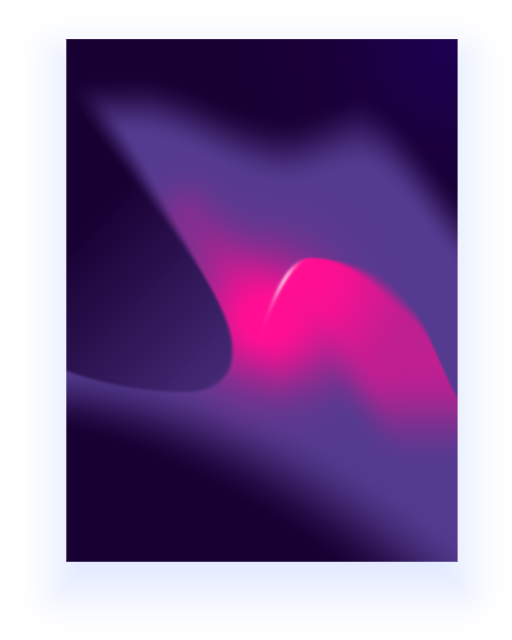
This background is drawn by a Shadertoy shader. Its source:

```glsl
// A dark poster on a white page with a pale blue shadow: a violet band,
// a shaded fold on the left and a glowing pink ridge. Every shape is a
// height curve or distance, softened by smoothstep and layered with mix.

const vec2 CARD_LOW = vec2(0.1296, 0.1223);   // card corners on the canvas
const vec2 CARD_HIGH = vec2(0.8937, 0.9388);
const vec2 CARD_SIZE = vec2(1.0, 1.335);      // card space: width is one

const vec3 WHITE = vec3(1.0);
const vec3 SHADOW = vec3(0.88, 0.91, 1.0);
const vec3 NIGHT = vec3(0.098, 0.0, 0.2);
const vec3 INDIGO = vec3(0.115, 0.0, 0.31);
const vec3 VIOLET = vec3(0.33, 0.23, 0.56);
const vec3 PINK = vec3(1.0, 0.055, 0.575);
const vec3 SHINE = vec3(1.0, 0.8, 0.92);

float boxDistance(vec2 p, vec2 halfSize) {
    vec2 q = abs(p) - halfSize;
    return length(max(q, 0.0)) + min(max(q.x, q.y), 0.0);
}

// One where d is below zero, fading to zero over the given half width
float softInside(float d, float width) {
    return 1.0 - smoothstep(-width, width, d);
}

float bell(float d, float radius) {
    return exp(-d * d / (radius * radius));
}

float smoothMax(float a, float b, float k) {
    float h = max(k - abs(a - b), 0.0) / k;
    return max(a, b) + 0.25 * k * h * h;
}

// Violet band between a wavy upper limit and a falling lower limit
float bandAmount(vec2 p) {
    float upper = 1.165 - 0.115 * smoothstep(0.18, 0.56, p.x)
                + 0.05 * smoothstep(0.56, 0.76, p.x)
                - 0.36 * smoothstep(0.74, 1.15, p.x);
    float lower = 0.42 - 0.15 * p.x - 0.38 * p.x * p.x;
    return softInside(p.y - upper, 0.075 + 0.03 * p.x)
         * softInside(lower - p.y, 0.09 + 0.09 * p.x);
}

// Left fold: a hyperbola on its right, a shallow bowl below
float foldDistance(vec2 p) {
    float rise = p.y - 0.54;
    float right = 0.424 - 0.69 * (sqrt(rise * rise + 0.0144) - 0.12);
    float bowl = 0.434 + 0.6 * (p.x - 0.3) * (p.x - 0.3);
    return smoothMax((p.x - right) * 0.85, bowl - p.y, 0.07);
}

// Signed distance to the pink crest, negative underneath
float ridgeDistance(vec2 p) {
    float u = p.x - 0.624;
    float bend = u < 0.0 ? 11.0 : 2.1;
    float crest = 0.776 - bend * u * u - 0.06 * smoothstep(0.9, 1.0, p.x);
    float slope = 2.0 * bend * u;
    return (p.y - crest) / sqrt(1.0 + slope * slope);
}

// Glow around the hot core with a trail up to the left
float coreGlow(vec2 p, vec2 core, vec2 tail) {
    vec2 axis = core - tail;
    float along = clamp(dot(p - tail, axis) / dot(axis, axis), 0.0, 1.0);
    float trail = mix(0.36, 0.65, along)
                * bell(length(p - tail - along * axis), 0.08);
    float heart = min(1.12 * bell(length(p - core), 0.155), 1.0);
    return 1.0 - (1.0 - heart) * (1.0 - 0.7 * trail);
}

// Light beneath the crest, split into a short body and a long tongue
float ridgeGlow(vec2 p, float d) {
    float split = 0.667 + 0.5 * (0.61 - p.y);
    float isTongue = smoothstep(-0.07, 0.06, p.x - split);
    float body = smoothstep(0.36, 0.72, p.y);
    float tongue = smoothstep(0.24, 0.5, p.y);
    float heat = mix(1.0, 0.62, smoothstep(0.03, 0.32, length(p - vec2(0.6, 0.74))));
    float edge = 0.005 + 0.02 * bell(p.x - 0.82, 0.09);
    return softInside(d, edge) * mix(body, tongue, isTongue) * heat
         * smoothstep(0.48, 0.55, p.x);
}

vec3 cardColour(vec2 p) {
    vec3 colour = mix(NIGHT, INDIGO, bell(length(p - CARD_SIZE), 0.28));
    colour = mix(colour, VIOLET, bandAmount(p));

    // Pink light and the thin shine on the crest
    float d = ridgeDistance(p);
    float core = coreGlow(p, vec2(0.51, 0.62), vec2(0.31, 0.88));
    float pink = 1.0 - (1.0 - core) * (1.0 - ridgeGlow(p, d));
    colour = mix(colour, PINK, pink);
    float shine = bell(d + 0.004, 0.0065) * bell(p.x - 0.558, 0.03);
    colour = mix(colour, SHINE, 0.8 * shine);

    // Fold on top, lighter towards its lower right
    float light = clamp(0.27 + p.x - 0.95 * (p.y - 0.52), 0.0, 0.8);
    float softness = 0.007 + 0.035 * smoothstep(0.7, 1.15, p.y);
    return mix(colour, mix(NIGHT, VIOLET, light), softInside(foldDistance(p), softness));
}

void mainImage(out vec4 fragColor, in vec2 fragCoord) {
    vec2 p = (fragCoord / iResolution.xy - CARD_LOW) / (CARD_HIGH - CARD_LOW) * CARD_SIZE;
    float pixel = CARD_SIZE.y / ((CARD_HIGH.y - CARD_LOW.y) * iResolution.y);

    // Page and lowered shadow, then the card
    vec2 q = p - 0.5 * CARD_SIZE;
    float shadow = softInside(boxDistance(q + vec2(0.0, 0.06), 0.5 * CARD_SIZE) - 0.02, 0.12);
    vec3 page = mix(WHITE, SHADOW, shadow);
    float card = softInside(boxDistance(q, 0.5 * CARD_SIZE), 0.6 * pixel);
    fragColor = vec4(mix(page, cardColour(p), card), 1.0);
}
```
